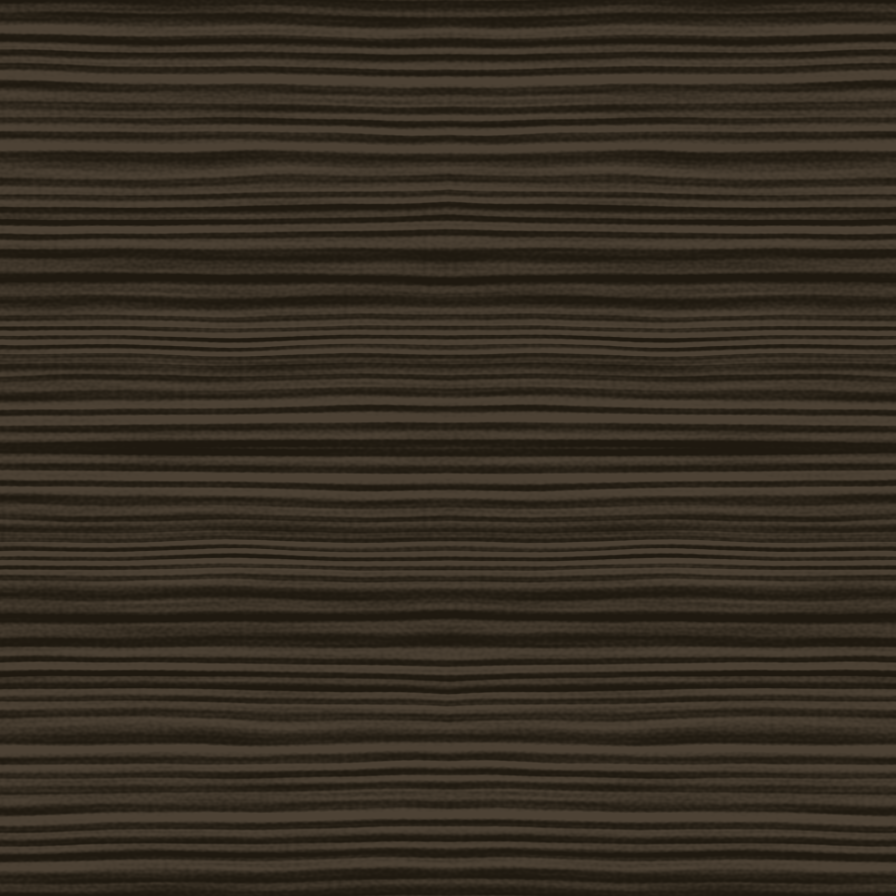
A Shadertoy shader for this texture:

```glsl
// Dark book-matched wenge veneer with fine horizontal grain stripes.

#define STRIPE_COUNT 52.0   // stripes per canvas height
#define STRIPE_JITTER 1.3   // unevenness of stripe widths
#define BEND 0.006          // waviness of the stripes
#define STRIPE_DEPTH 0.70   // contrast of the stripes
#define STREAK_DEPTH 0.40   // contrast of the fine streaks
#define BAND_DEPTH 0.28     // strength of the broad dark bands
#define PORE_DEPTH 0.20     // strength of the speckle
#define BASE_TONE 0.17
#define DARK_WOOD vec3(0.120, 0.098, 0.062)
#define LIGHT_WOOD vec3(0.302, 0.260, 0.209)

float hash(vec2 p) {
    vec3 q = fract(p.xyx * vec3(0.1031, 0.1030, 0.0973));
    q += dot(q, q.yzx + 33.33);
    return fract((q.x + q.y) * q.z);
}

vec2 gradient(vec2 cell) {
    float angle = 6.2832 * hash(cell);
    return vec2(cos(angle), sin(angle));
}

// Gradient noise, roughly -0.7 to 0.7
float noise(vec2 p) {
    vec2 i = floor(p), f = fract(p);
    vec2 u = f * f * f * (f * (f * 6.0 - 15.0) + 10.0);
    vec2 e = vec2(0.0, 1.0);
    float a = dot(gradient(i), f);
    float b = dot(gradient(i + e.yx), f - e.yx);
    float c = dot(gradient(i + e.xy), f - e.xy);
    float d = dot(gradient(i + e.yy), f - e.yy);
    return mix(mix(a, b, u.x), mix(c, d, u.x), u.y);
}

// Soft dark band around a height
float band(float y, float centre, float width) {
    float d = (y - centre) / width;
    return exp(-d * d);
}

// Uneven stripes, finer in one zone, each with its own width and brightness
float stripes(vec2 p) {
    float phase = p.y * STRIPE_COUNT + 2.0 * smoothstep(0.06, 0.16, p.y)
                + STRIPE_JITTER * noise(vec2(p.x * 0.5 + 3.7, p.y * 14.0 + 0.4));
    float id = floor(phase), t = fract(phase);
    float width = hash(vec2(id, 17.0));
    float brightness = 0.7 + 0.6 * hash(vec2(id, 41.0));
    float rise = smoothstep(0.05, 0.26, t);
    float fall = 1.0 - smoothstep(0.32 + 0.3 * width, 0.88, t);
    return rise * fall * brightness;
}

void mainImage(out vec4 fragColor, in vec2 fragCoord) {
    vec2 uv = fragCoord / iResolution.xy;

    // Mirror in both axes, then bend the grain away from the seams
    vec2 p = abs(uv - 0.5);
    float bend = noise(vec2(p.x * 5.0 + 1.3, p.y * 8.0 + 5.2))
               + 0.2 * noise(vec2(p.x * 13.0, p.y * 40.0 + 9.0));
    float seamEase = smoothstep(0.0, 0.08, p.y);
    vec2 q = vec2(p.x, p.y + BEND * bend * seamEase);

    // Broad dark growth bands
    float bands = 0.7 * band(q.y, 0.0, 0.014)
                + band(q.y, 0.198, 0.025)
                + band(q.y, 0.258, 0.012)
                + 0.7 * band(q.y, 0.445, 0.014)
                + 0.8 * band(q.y, 0.500, 0.022);

    // Fine streaks along the grain, and short pores
    float streaks = noise(vec2(q.x * 2.5, q.y * 120.0 + 7.0))
                  + 0.6 * noise(vec2(q.x * 8.0 + 5.0, q.y * 200.0));
    float pores = noise(uv * vec2(170.0, 240.0) + 11.0);

    // Tone curve gathers values into dark lines and light bands
    float tone = BASE_TONE + STRIPE_DEPTH * stripes(q) + STREAK_DEPTH * streaks
               + PORE_DEPTH * pores - BAND_DEPTH * bands;
    vec3 wood = mix(DARK_WOOD, LIGHT_WOOD, smoothstep(-0.15, 1.1, tone));
    fragColor = vec4(wood, 1.0);
}
```
